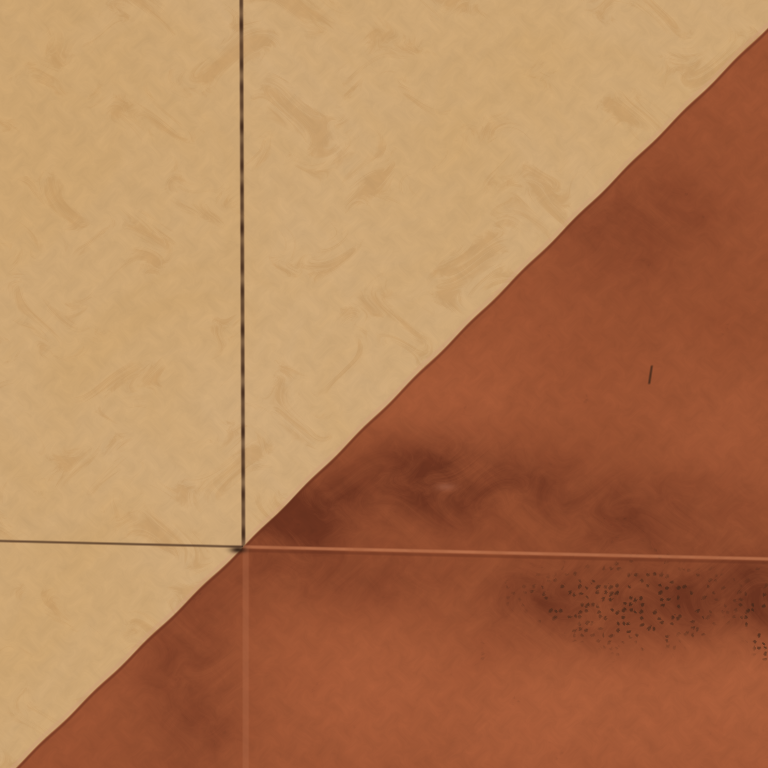
A Shadertoy shader for this texture:

```glsl
// Cream and terracotta plaster panels split by a diagonal, with fine seams
#define CREAM vec3(0.795, 0.640, 0.440)
#define CREAM_PALE vec3(0.810, 0.665, 0.485)
#define CREAM_STAIN vec3(0.690, 0.510, 0.310)
#define CLAY vec3(0.575, 0.305, 0.185)
#define CLAY_LIGHT vec3(0.655, 0.360, 0.225)
#define CLAY_DARK vec3(0.390, 0.185, 0.115)
#define INK vec3(0.240, 0.150, 0.100)
#define CORNER vec2(0.317, 0.288)
#define EDGE_SOFT 0.0016
#define SPECK_SCALE 125.0

vec2 hash22(vec2 p) {
    vec3 q = fract(p.xyx * vec3(0.1031, 0.1030, 0.0973));
    q += dot(q, q.yzx + 33.33);
    return fract((q.xx + q.yz) * q.zy);
}

// Layered, rotated and warped sines, roughly -1 to 1
float mottle(vec2 p) {
    float sum = 0.0, amp = 0.5;
    mat2 turn = mat2(0.8, 0.6, -0.6, 0.8);
    for (int i = 0; i < 6; i++) {
        p += 0.7 * sin(p.yx * 1.3 + float(i) * 1.7);
        sum += amp * sin(p.x + 0.6) * cos(p.y - 0.4);
        p = turn * p * 1.85 + 2.3;
        amp *= 0.66;
    }
    return sum;
}

// Soft elliptical patch
float patchAt(vec2 p, vec2 centre, vec2 radius) {
    vec2 d = (p - centre) / radius;
    return exp(-dot(d, d));
}

// Soft stroke from its signed distance and half width
float stroke(float d, float halfWidth) {
    float aa = max(EDGE_SOFT, 0.7 / iResolution.y);
    return 1.0 - smoothstep(halfWidth - aa, halfWidth + aa, abs(d));
}

// Jittered cellular dots
float specks(vec2 p) {
    vec2 cell = floor(p * SPECK_SCALE);
    vec2 rnd = hash22(cell);
    float d = length(fract(p * SPECK_SCALE) - 0.3 - 0.4 * rnd);
    float keep = step(0.62, hash22(cell + 71.0).x);
    return keep * (1.0 - smoothstep(0.12, 0.45, d));
}

vec3 creamPlaster(vec2 p, float broad, float fine, float grain) {
    float pale = 0.40 + 0.5 * broad;
    pale += 0.35 * patchAt(p, vec2(0.37, 0.52), vec2(0.15, 0.25));
    pale -= 0.35 * patchAt(p, vec2(0.05, 0.90), vec2(0.25, 0.25));
    vec3 col = mix(CREAM, CREAM_PALE, clamp(pale, 0.0, 1.0));
    float stain = smoothstep(0.15, 0.85, fine + 0.35 * broad);
    col = mix(col, CREAM_STAIN, 0.33 * stain);
    return col * (1.0 + 0.025 * grain + 0.015 * fine);
}

vec3 clayPlaster(vec2 p, float broad, float fine, float grain) {
    // Warm, worn areas
    float warm = 0.22 + 0.28 * broad;
    warm += 0.75 * patchAt(p, vec2(0.88, 0.07), vec2(0.35, 0.11));
    warm += 0.45 * patchAt(p, vec2(0.48, 0.10), vec2(0.20, 0.12));
    warm += 0.40 * patchAt(p, vec2(0.60, 0.47), vec2(0.13, 0.07));
    warm += 0.45 * patchAt(p, vec2(0.96, 0.44), vec2(0.10, 0.09));
    vec3 col = mix(CLAY, CLAY_LIGHT, clamp(warm, 0.0, 1.0));

    // Soot gathered along the seam and at the corner
    float soot = 0.85 * patchAt(p, vec2(0.57, 0.37), vec2(0.14, 0.055));
    soot += 0.90 * patchAt(p, vec2(0.38, 0.33), vec2(0.07, 0.045));
    soot += 0.50 * patchAt(p, vec2(0.82, 0.33), vec2(0.16, 0.06));
    soot += 0.75 * patchAt(p, vec2(0.78, 0.215), vec2(0.16, 0.055));
    soot += 0.65 * patchAt(p, vec2(1.00, 0.23), vec2(0.09, 0.05));
    soot += 0.35 * patchAt(p, vec2(0.43, 0.25), vec2(0.16, 0.045));
    soot += 0.50 * patchAt(p, vec2(0.25, 0.10), vec2(0.07, 0.12));
    soot += 0.35 * patchAt(p, vec2(0.83, 0.71), vec2(0.13, 0.09));
    soot *= 0.85 + 0.55 * broad + 0.45 * fine;
    col = mix(col, CLAY_DARK, clamp(soot + 0.10 * fine, 0.0, 0.9));

    // Scattered dark flecks
    float area = patchAt(p, vec2(0.82, 0.22), vec2(0.13, 0.06));
    area += patchAt(p, vec2(1.00, 0.19), vec2(0.035, 0.06));
    col = mix(col, INK, 0.65 * specks(p + 0.003 * grain) * smoothstep(0.2, 0.9, area + 0.4 * fine));

    // Pale scuff and short scratch
    col += 0.08 * patchAt(p, vec2(0.58, 0.366), vec2(0.012, 0.005));
    vec2 s = p - vec2(0.847, 0.512);
    col = mix(col, INK, 0.8 * stroke(s.x - 0.15 * s.y, 0.0014) * (1.0 - smoothstep(0.010, 0.014, abs(s.y))));
    return col * (1.0 + 0.035 * grain + 0.03 * fine);
}

void mainImage(out vec4 fragColor, in vec2 fragCoord) {
    vec2 p = fragCoord / iResolution.xy;
    float broad = mottle(p * 9.0 + 1.5);
    float fine = mottle(p * vec2(30.0, 36.0) + 8.0);
    float grain = mottle(p * 120.0);

    // Diagonal boundary bends slightly at the corner
    vec2 q = p - CORNER;
    float slope = q.x > 0.0 ? 0.990 : 0.970;
    float diagonal = (q.y - slope * q.x) * 0.71 + 0.0007 * sin(p.x * 90.0);
    float aa = max(EDGE_SOFT, 0.7 / iResolution.y);
    float cream = smoothstep(-aa, aa, diagonal);
    vec3 col = mix(clayPlaster(p, broad, fine, grain), creamPlaster(p, broad, fine, grain), cream);
    col = mix(col, CLAY_DARK, 0.55 * stroke(diagonal + 0.002, 0.0015));
    col = mix(col, vec3(0.80, 0.61, 0.47), 0.5 * stroke(diagonal - 0.004, 0.002));

    // Seams: dark on cream, pale on clay
    float upright = q.x + 0.004 * q.y;
    float level = q.y + (q.x > 0.0 ? 0.023 : 0.024) * q.x;
    float wear = 0.75 + 0.2 * sin(p.y * 190.0) * sin(p.y * 47.0);
    col = mix(col, INK, wear * cream * stroke(upright, 0.0023) * step(0.0, q.y));
    col = mix(col, INK, 0.70 * cream * stroke(level, 0.0014) * step(q.x, 0.0));
    col = mix(col, CREAM_PALE, 0.15 * cream * stroke(upright - 0.008, 0.003));
    float clay = 1.0 - cream;
    col = mix(col, vec3(0.76, 0.48, 0.33), (0.65 + 0.2 * fine) * clay * stroke(level, 0.0020) * step(0.0, q.x));
    col = mix(col, CLAY_DARK, 0.4 * clay * stroke(level + 0.005, 0.0018) * step(0.0, q.x));
    col = mix(col, vec3(0.70, 0.43, 0.30), 0.32 * clay * stroke(q.x - 0.003, 0.004) * step(q.y, 0.0));
    col = mix(col, INK * 0.7, 0.9 * patchAt(p, CORNER - vec2(0.007, 0.004), vec2(0.010, 0.004)));
    fragColor = vec4(clamp(col, 0.0, 1.0), 1.0);
}
```
